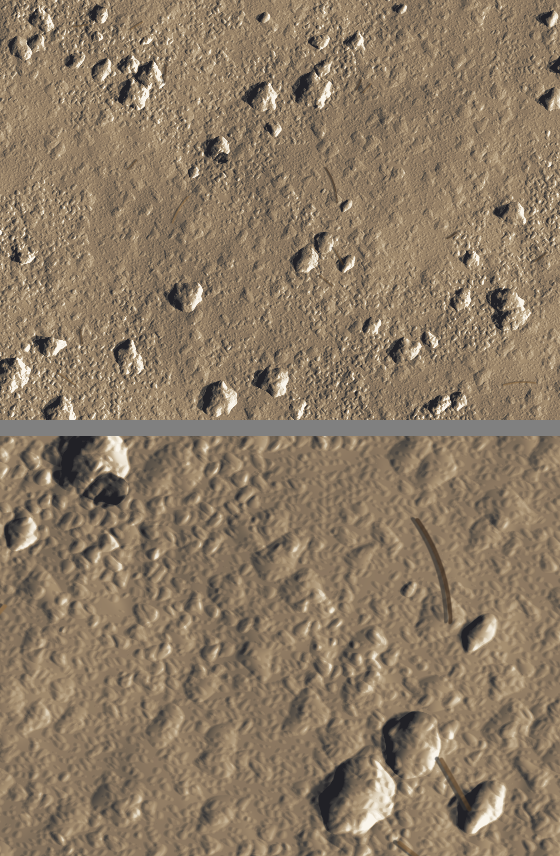
Top: the whole. Bottom: its middle third, enlarged.
Give the GLSL for this texture, as a WebGL 1 fragment shader.

```glsl
precision highp float;
uniform vec2 u_resolution;

// Light: direction towards the sun, and its drop per unit of distance
const vec2 SUN = vec2(0.98, -0.2);
const float SUN_DROP = 0.17;
const float BASE_TONE = 0.49;
const float SLOPE_STEP = 0.0014;

// Relief layers: cells per canvas height, and steepness
const float SILT_FREQ = 165.0;
const float SILT_STEEP = 0.085;
const float GRAIN_FREQ = 84.0;
const float GRAIN_STEEP = 0.13;
const float LUMP_FREQ = 31.0;
const float LUMP_STEEP = 0.08;
const float STONE_FREQ = 15.0;
const float STONE_STEEP = 0.22;
const float PATCH_FREQ = 5.5;

const float TWIG_COUNT = 15.0;
const float TWIG_WIDTH = 0.0017;

// Mud colours from deepest shade to wet glint
const vec3 PIT = vec3(0.13, 0.13, 0.15);
const vec3 SHADE = vec3(0.27, 0.26, 0.25);
const vec3 UMBER = vec3(0.43, 0.38, 0.32);
const vec3 MUD = vec3(0.55, 0.47, 0.38);
const vec3 CLAY = vec3(0.65, 0.56, 0.44);
const vec3 SAND = vec3(0.75, 0.67, 0.55);
const vec3 SHEEN = vec3(0.87, 0.82, 0.73);
const vec3 GLINT = vec3(0.98, 0.96, 0.92);
const vec3 STRAW = vec3(0.66, 0.51, 0.33);
const vec3 BARK = vec3(0.30, 0.23, 0.17);

vec2 hash2(vec2 p) {
  vec3 q = fract(p.xyx * vec3(0.1031, 0.1030, 0.0973));
  q += dot(q, q.yzx + 33.33);
  return fract((q.xx + q.yz) * q.zy);
}

// Round grains of mixed size, one per cell; coverage thins them out
float domes(vec2 p, float coverage) {
  vec2 cell = floor(p);
  float top = 0.0;
  for (int j = -1; j <= 1; j++) {
    for (int i = -1; i <= 1; i++) {
      vec2 id = cell + vec2(float(i), float(j));
      vec2 trait = hash2(id + 71.3);
      vec2 offset = p - id - 0.15 - 0.7 * hash2(id);
      float present = smoothstep(trait.x - 0.08, trait.x + 0.08, coverage);
      float radius = mix(0.2, 0.65, trait.y) * present + 0.001;
      top = max(top, radius - dot(offset, offset) / radius);
    }
  }
  return top;
}

// Soft cellular noise: blended random value of the nearby cells
float cellBlend(vec2 p) {
  vec2 cell = floor(p);
  vec2 sum = vec2(0.0);
  for (int j = -1; j <= 1; j++) {
    for (int i = -1; i <= 1; i++) {
      vec2 id = cell + vec2(float(i), float(j));
      vec2 offset = p - id - 0.15 - 0.7 * hash2(id + 13.7);
      float weight = exp(-5.0 * dot(offset, offset));
      sum += weight * vec2(hash2(id + 37.1).x, 1.0);
    }
  }
  return sum.x / sum.y;
}

// Stones and lumps, bent by sines so that they are not perfect discs
float coarseRelief(vec2 p, float rough) {
  vec2 bent = p + 0.004 * sin(p.yx * vec2(93.0, 117.0)) + 0.002 * sin(p.yx * 231.0 + 2.0);
  float stones = domes(bent * STONE_FREQ + 5.0, 0.05 + 0.32 * rough * rough);
  float lumps = domes(bent * LUMP_FREQ + 40.0, 0.35 + 0.45 * rough);
  lumps += 0.8 * cellBlend(bent * LUMP_FREQ * 0.6);
  return stones * STONE_STEEP / STONE_FREQ + lumps * LUMP_STEEP / LUMP_FREQ;
}

float relief(vec2 p, float rough) {
  vec2 bent = p + 0.0015 * sin(p.yx * vec2(310.0, 270.0));
  float grains = domes(bent * GRAIN_FREQ + 90.0, 0.25 + 0.7 * rough);
  float silt = domes(bent * SILT_FREQ + 150.0, 0.85);
  return coarseRelief(p, rough) + silt * SILT_STEEP / SILT_FREQ
    + grains * GRAIN_STEEP * (0.6 + 0.7 * rough) / GRAIN_FREQ;
}

// Distance to a thin, slightly curved stalk
float twig(vec2 p, float seed, float aspect) {
  vec2 trait = hash2(vec2(seed, 8.0));
  vec2 q = p - hash2(vec2(seed, 3.0)) * vec2(aspect, 1.0);
  float angle = 6.2832 * trait.x;
  q = mat2(cos(angle), -sin(angle), sin(angle), cos(angle)) * q;
  float reach = mix(0.012, 0.05, trait.y * trait.y);
  q.y += (trait.y - 0.5) * 9.0 * q.x * q.x;
  return length(vec2(max(abs(q.x) - reach, 0.0), q.y));
}

float ramp(float low, float high, float x) {
  return clamp((x - low) / (high - low), 0.0, 1.0);
}

vec3 mudColour(float tone) {
  vec3 c = mix(PIT, SHADE, ramp(0.10, 0.26, tone));
  c = mix(c, UMBER, ramp(0.26, 0.38, tone));
  c = mix(c, MUD, ramp(0.38, 0.47, tone));
  c = mix(c, CLAY, ramp(0.47, 0.56, tone));
  c = mix(c, SAND, ramp(0.56, 0.67, tone));
  c = mix(c, SHEEN, ramp(0.67, 0.82, tone));
  return mix(c, GLINT, ramp(0.82, 1.0, tone));
}

void main() {
  vec2 p = gl_FragCoord.xy / u_resolution.y;
  float aspect = u_resolution.x / u_resolution.y;
  float pixel = 1.0 / u_resolution.y;
  float patches = 0.65 * cellBlend(p * PATCH_FREQ) + 0.35 * cellBlend(p * PATCH_FREQ * 2.7 + 20.0);
  float rough = smoothstep(0.2, 0.8, patches);

  // Slope facing the sun
  vec2 reach = SUN * SLOPE_STEP;
  float slope = (relief(p - reach, rough) - relief(p + reach, rough)) / (2.0 * SLOPE_STEP);

  // Shadows cast by stones and lumps
  float ground = coarseRelief(p, rough);
  float blocked = 0.0;
  for (int i = 1; i <= 5; i++) {
    float away = 0.005 * float(i);
    blocked = max(blocked, coarseRelief(p + SUN * away, rough) - ground - away * SUN_DROP);
  }
  float shadow = smoothstep(0.0, 0.0012, blocked);

  // Tone with broad stains and wet glints
  float stain = 0.025 * sin(p.x * 5.0 + 2.0 * sin(p.y * 4.0)) + 0.06 * (cellBlend(p * 9.0 + 60.0) - 0.5);
  float tone = BASE_TONE + stain + slope - 0.24 * shadow;
  tone += 0.16 * smoothstep(0.17, 0.32, slope) * (0.4 + 0.6 * rough);
  vec3 colour = mudColour(tone);

  // Scattered stalks with their shadows
  for (float i = 0.0; i < TWIG_COUNT; i++) {
    float shade = 1.0 - smoothstep(TWIG_WIDTH - pixel, TWIG_WIDTH + pixel, twig(p + SUN * 0.0035, i, aspect));
    float stalk = 1.0 - smoothstep(TWIG_WIDTH - pixel, TWIG_WIDTH + pixel, twig(p, i, aspect));
    vec3 fibre = mix(BARK, STRAW, hash2(vec2(i, 21.0)).x) * (0.9 + 0.8 * slope);
    colour = mix(colour, SHADE * 0.8, 0.7 * shade);
    colour = mix(colour, fibre, 0.85 * stalk);
  }
  gl_FragColor = vec4(colour, 1.0);
}
```
